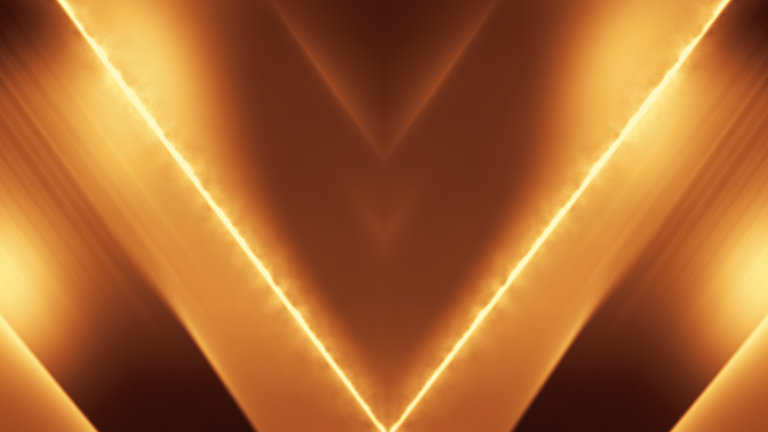
Write a Shadertoy shader that draws this background.

```glsl
#define BEAM_SLOPE 0.764
#define BEAM_FOOT 0.009
#define BEAM_CORE 0.0058
#define BEAM_HALO 0.028
#define BAND_SLOPE 0.667
#define BAND_FOOT 0.295
#define CORNER_SLOPE 0.84
#define CORNER_FOOT 0.662
#define CHEVRON_SLOPE 0.71
#define STREAK_DENSITY 45.0

vec2 hashGradient(vec2 cell) {
    vec2 h = vec2(dot(cell, vec2(127.1, 311.7)), dot(cell, vec2(269.5, 183.3)));
    return 2.0 * fract(sin(h) * 43758.5) - 1.0;
}

float gradientNoise(vec2 p) {
    vec2 i = floor(p), f = fract(p);
    vec2 u = f * f * f * (f * (f * 6.0 - 15.0) + 10.0);
    vec2 e = vec2(1.0, 0.0);
    float low = mix(dot(hashGradient(i), f), dot(hashGradient(i + e.xy), f - e.xy), u.x);
    float high = mix(dot(hashGradient(i + e.yx), f - e.yx),
                     dot(hashGradient(i + e.xx), f - e.xx), u.x);
    return mix(low, high, u.y);
}

float fractalNoise(vec2 p) {
    float sum = 0.0, amplitude = 1.0;
    for (int i = 0; i < 4; i++) {
        sum += amplitude * gradientNoise(p);
        p = mat2(1.6, 1.2, -1.2, 1.6) * p;
        amplitude *= 0.5;
    }
    return sum;
}

float blob(vec2 p, vec2 centre, vec2 radius) {
    vec2 d = (p - centre) / radius;
    return exp(-dot(d, d));
}

// Heat level 0..7 to colour
vec3 emberRamp(float level) {
    vec3 stops[8] = vec3[8](
        vec3(0.08, 0.02, 0.02), vec3(0.25, 0.08, 0.04), vec3(0.43, 0.19, 0.10),
        vec3(0.67, 0.32, 0.14), vec3(0.84, 0.51, 0.21), vec3(0.95, 0.72, 0.32),
        vec3(0.99, 0.90, 0.54), vec3(1.0, 0.98, 0.80));
    vec3 colour = stops[0];
    for (int i = 1; i < 8; i++)
        colour = mix(colour, stops[i], clamp(level - float(i - 1), 0.0, 1.0));
    return colour;
}

// Area between the two beams
float innerLevel(vec2 p, float s) {
    float tip = p.x - CHEVRON_SLOPE * (p.y - 0.63);
    float lowTip = p.x - CHEVRON_SLOPE * (p.y - 0.45);
    float level = 2.5 - 0.85 * p.y - 0.5 * smoothstep(0.0, -0.22, tip);
    level += 0.6 * smoothstep(0.32, 0.0, p.y);
    level += 0.9 * exp(-abs(tip) / (tip > 0.0 ? 0.014 : 0.045)) * blob(p, vec2(0.14, 0.83), vec2(0.2, 0.23));
    level += 0.4 * exp(-abs(lowTip) / 0.05) * blob(p, vec2(0.0, 0.49), vec2(0.08, 0.12));

    float width = 0.08 + 0.28 * p.y * p.y * p.y;
    float glow = 3.2 + 0.8 * smoothstep(0.0, 0.5, p.y);
    level = mix(level, glow, 1.0 - smoothstep(0.2 * width, 1.45 * width, -s));
    vec2 leaning = vec2(p.x - 0.4 * (p.y - 0.86), p.y);
    return level + 1.7 * blob(leaning, vec2(0.52, 0.86), vec2(0.12, 0.19));
}

// Broad bands outside the beams
float outerLevel(vec2 p) {
    float gap = 0.6 + 2.1 * smoothstep(0.0, 0.45, p.y) - 2.0 * smoothstep(0.7, 1.0, p.y);

    float limit = BAND_FOOT - 0.2 * smoothstep(0.75, 1.0, p.y);
    float q = p.x - BAND_SLOPE * p.y - limit;
    float softness = 0.012 + 0.17 * smoothstep(0.2, 0.75, p.y);
    float band = 3.1 + 1.0 * smoothstep(0.0, 0.35, p.y) - 0.5 * smoothstep(0.8, 1.0, p.y);
    band += 1.4 * blob(p, vec2(0.66, 0.68), vec2(0.14, 0.2));
    band += 1.7 * exp(-abs(q) / 0.022) * blob(p, vec2(0.42, 0.19), vec2(0.2, 0.15));
    float level = mix(gap, band, 1.0 - smoothstep(-softness, softness, q));

    // Side glow and the bright corner edge
    vec2 leaning = vec2(p.x - 0.2 * (p.y - 0.33), p.y);
    level += 3.7 * blob(leaning, vec2(0.88, 0.32), vec2(0.155, 0.24));
    float corner = p.x - CORNER_SLOPE * p.y - CORNER_FOOT;
    float cornerLevel = 2.7 + 1.3 * smoothstep(0.0, 0.3, p.y) + 2.8 * exp(-max(corner, 0.0) / 0.06);
    return mix(level, cornerLevel, smoothstep(-0.009, 0.009, corner));
}

void mainImage(out vec4 fragColor, in vec2 fragCoord) {
    vec2 p = fragCoord / iResolution.y;
    float x = p.x - 0.5 * iResolution.x / iResolution.y;
    vec2 mirrored = vec2(abs(x), p.y);

    // Signed offset from the beam, whose axis leans slightly
    float beamX = abs(x - 0.009 - 0.014 * p.y);
    float s = beamX - BEAM_FOOT - BEAM_SLOPE * p.y;
    float outside = smoothstep(-0.012, 0.012, s);
    float level = mix(innerLevel(mirrored, s), outerLevel(mirrored), outside);

    // Fine diagonal streaks and faint smoke
    float lane = mirrored.x - 0.73 * p.y;
    float streaks = gradientNoise(vec2(lane * STREAK_DENSITY, p.y * 1.5))
                  + 0.4 * gradientNoise(vec2(lane * STREAK_DENSITY * 2.3, p.y * 2.0 + 9.0));
    float upper = smoothstep(0.15, 0.6, p.y);
    level += streaks * outside * (0.06 + 0.4 * upper * smoothstep(0.03, 0.25, s));
    level += 0.08 * fractalNoise(mirrored * vec2(6.0, 8.0));

    // Burning beam with ragged wisps
    float wisps = fractalNoise(vec2(beamX, p.y) * 22.0 + 5.0);
    float d = abs(s * 0.795 + 0.004 * wisps);
    float flare = clamp(0.85 + 0.9 * wisps, 0.1, 1.8);
    level += 1.8 * flare * exp(-d / BEAM_HALO);
    level += 2.2 * exp(-d * d / (BEAM_CORE * BEAM_CORE));

    fragColor = vec4(emberRamp(clamp(level, 0.0, 6.8)), 1.0);
}
```
